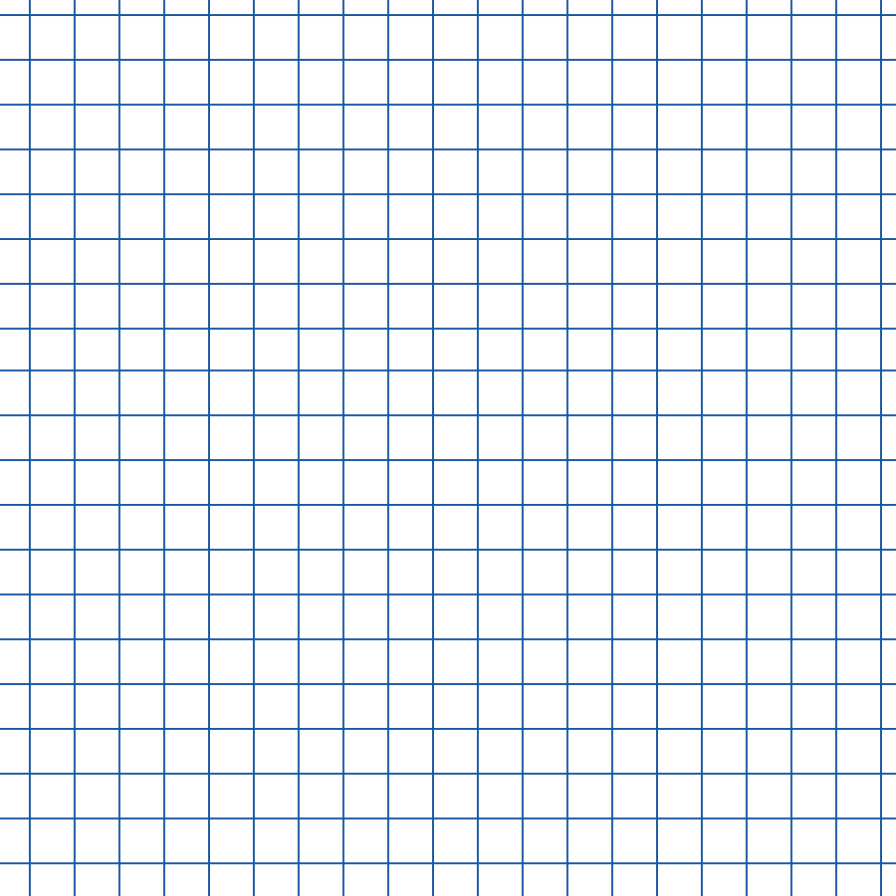
Reproduce this pattern procedurally as a three.js fragment shader.

```glsl
// Blue graph-paper grid on white, twenty square cells across and down.
// Each axis folds into one cell and measures the distance to its thin line;
// one row above the middle is slightly shorter, where two sheets meet.

varying vec2 vUv;

const vec3 PAPER = vec3(1.0);
const vec3 INK = vec3(0.09, 0.335, 0.64);

const float CELL = 0.05;
const float LINE_WIDTH = 0.00215;
const vec2 FIRST_LINE = vec2(0.0333, 0.0365);

const float SEAM_HEIGHT = 0.61;
const float SEAM_OVERLAP = 0.0033;

// Signed distance to the nearest of the lines spaced one period apart
float repeatedLine(float position, float first, float period) {
  return (fract((position - first) / period + 0.5) - 0.5) * period;
}

// Share of a pixel-wide box covered by a line of the given width
float lineCoverage(float dist, float width, float pixel) {
  float right = min(dist + 0.5 * pixel, 0.5 * width);
  float left = max(dist - 0.5 * pixel, -0.5 * width);
  return clamp((right - left) / pixel, 0.0, 1.0);
}

// Moves the rows above the seam down, which shortens the row it crosses
float closeSeam(float y, float seam, float overlap) {
  return y + overlap * step(seam, y);
}

void main() {
  vec2 pixel = max(fwidth(vUv), vec2(0.00001));
  float sheetY = closeSeam(vUv.y, SEAM_HEIGHT, SEAM_OVERLAP);

  // Upright and level lines
  float upright = lineCoverage(
    repeatedLine(vUv.x, FIRST_LINE.x, CELL), LINE_WIDTH, pixel.x);
  float level = lineCoverage(
    repeatedLine(sheetY, FIRST_LINE.y, CELL), LINE_WIDTH, pixel.y);

  // Ink builds up where the lines cross
  float ink = 1.0 - (1.0 - upright) * (1.0 - level);
  gl_FragColor = vec4(mix(PAPER, INK, ink), 1.0);
}
```
